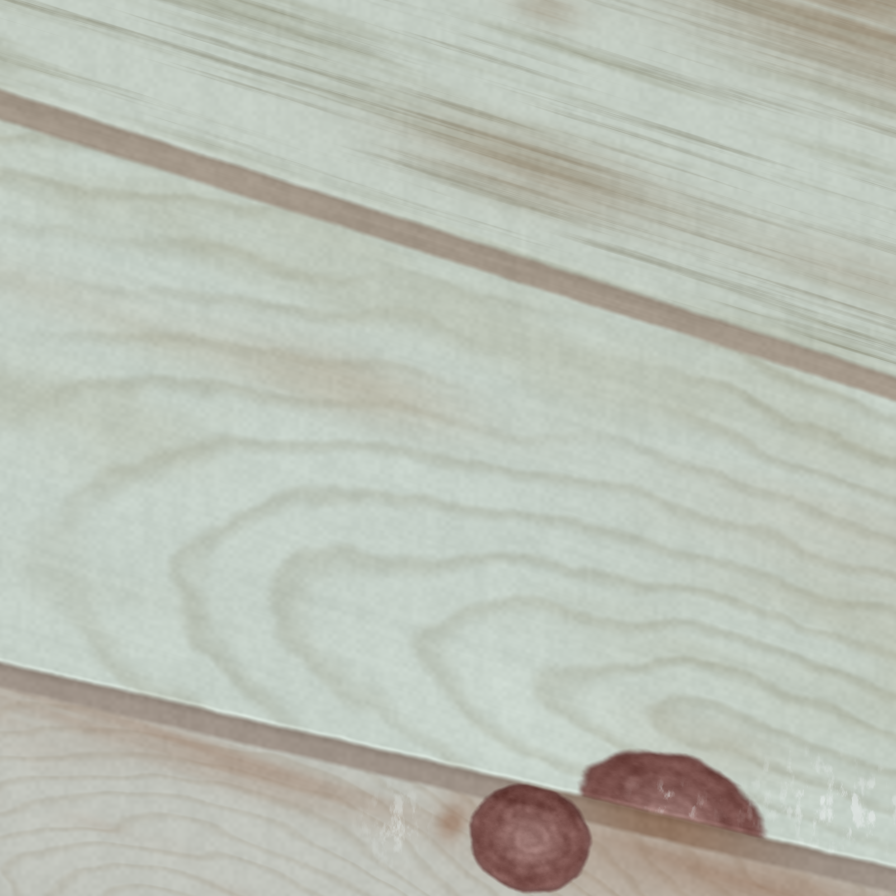
Give the GLSL for this texture, as a WebGL 1 fragment shader.

```glsl
precision highp float;
uniform vec2 u_resolution;

float hash(vec2 p) {
  return fract(sin(dot(p, vec2(127.1, 311.7))) * 43758.5453);
}

float noise(vec2 p) {
  vec2 i = floor(p), f = fract(p);
  f = f * f * (3.0 - 2.0 * f);
  return mix(mix(hash(i), hash(i + vec2(1, 0)), f.x),
             mix(hash(i + vec2(0, 1)), hash(i + vec2(1, 1)), f.x), f.y);
}

float fbm(vec2 p) {
  float sum = 0.0, amp = 0.5;
  for (int i = 0; i < 4; i++) {
    sum += amp * noise(p);
    p = p * 2.03 + 7.1;
    amp *= 0.5;
  }
  return sum;
}

// Coordinates along and across the wood fibres
vec2 fibre(vec2 p) {
  return vec2(dot(p, vec2(0.955, -0.296)), dot(p, vec2(0.296, 0.955)));
}

// Soft elongated blot lying along the fibres
float stain(vec2 p, vec2 centre, vec2 size) {
  vec2 q = fibre(p - centre) / size;
  return exp(-dot(q, q));
}

// Thin line at the end of each growth ring
float ringLine(float t) {
  float f = fract(t);
  return smoothstep(0.5, 0.82, f) * (1.0 - smoothstep(0.82, 1.0, f));
}

float band(float d, float halfWidth, float soft) {
  return 1.0 - smoothstep(halfWidth - soft, halfWidth + soft, abs(d));
}

vec3 knotColor(vec2 q, float d) {
  vec3 c = mix(vec3(0.60, 0.46, 0.44), vec3(0.46, 0.30, 0.28), smoothstep(0.0, 0.75, d));
  c += 0.02 * sin(d * 24.0 + 7.0 * noise(q * 2.5)) + 0.16 * (fbm(q * 6.0) - 0.47);
  return mix(c, vec3(0.38, 0.28, 0.27), 0.5 * smoothstep(0.86, 1.0, d));
}

void main() {
  vec2 p = gl_FragCoord.xy / u_resolution;
  float aa = 0.002 + 0.7 / u_resolution.y;
  vec3 pale = vec3(0.775, 0.818, 0.785);

  // Height above the two grooves
  float wobble = 0.003 * (fbm(p * 40.0) - 0.47);
  float upper = p.y - 0.883 + 0.317 * p.x + wobble;
  float lower = p.y - 0.247 + 0.230 * p.x + wobble;
  vec2 f = fibre(p);
  float streak = fbm(vec2(f.x * 3.0, f.y * 45.0));
  float fine = fbm(vec2(f.x * 4.0 + 5.0, f.y * 110.0));
  float cloud = fbm(vec2(f.x * 3.0, f.y * 9.0) + 3.0);

  // Middle board: faint nested arches opening to the right
  vec2 arch = fibre(p - vec2(0.80, 0.18));
  arch.y += 0.05 * (fbm(p * vec2(4.0, 5.0)) - 0.47);
  float field = length(vec2(min(arch.x, 0.0) * 0.30, arch.y));
  float rings = ringLine(field * 23.0 + 0.9 * fbm(p * 9.0));
  vec3 middle = pale - vec3(0.050, 0.062, 0.075) * rings * smoothstep(0.1, 0.9, noise(p * 7.0 + 4.0) + 0.15);
  middle -= vec3(0.035, 0.05, 0.07) * smoothstep(0.4, 0.75, cloud) * smoothstep(0.2, 0.55, p.y + 0.25 * p.x);
  float warm = stain(p, vec2(0.38, 0.575), vec2(0.14, 0.035)) + 0.5 * stain(p, vec2(0.08, 0.67), vec2(0.20, 0.03))
             + 0.5 * stain(p, vec2(0.98, 0.38), vec2(0.25, 0.08)) + 0.6 * stain(p, vec2(0.80, 0.17), vec2(0.10, 0.03));
  middle = mix(middle, vec3(0.69, 0.65, 0.57), clamp(warm * (0.15 + 0.65 * streak), 0.0, 1.0));
  middle += 0.025 * stain(p, vec2(0.58, 0.19), vec2(0.16, 0.08)) + 0.04 * (fine - 0.47);

  // Top board: dense straight grain, browner toward the corner
  vec3 top = pale - vec3(0.005, 0.012, 0.016) - vec3(0.13, 0.15, 0.17) * smoothstep(0.45, 0.85, fine);
  top -= vec3(0.07, 0.08, 0.10) * smoothstep(0.45, 0.8, streak);
  warm = stain(p, vec2(0.60, 0.81), vec2(0.16, 0.04)) + stain(p, vec2(0.61, 0.99), vec2(0.04, 0.02))
       + 0.6 * stain(p, vec2(0.97, 0.69), vec2(0.15, 0.03)) + 1.3 * stain(p, vec2(0.99, 0.98), vec2(0.25, 0.08));
  top = mix(top, vec3(0.62, 0.57, 0.49), clamp(warm * (0.9 * fine + 0.1), 0.0, 0.85));

  // Bottom board: pinkish, with tight wavering rings
  float tight = ringLine(length(fibre(p - vec2(0.22, -0.06)) * vec2(0.5, 1.0)) * 42.0 + 4.0 * cloud);
  vec3 bottom = mix(vec3(0.76, 0.77, 0.74), vec3(0.70, 0.63, 0.57), smoothstep(0.35, 0.65, cloud) * 0.6);
  bottom -= vec3(0.03, 0.04, 0.05) * tight;
  warm = stain(p, vec2(0.18, 0.17), vec2(0.30, 0.025)) + stain(p, vec2(0.85, 0.01), vec2(0.20, 0.03))
       + 1.2 * stain(p, vec2(0.505, 0.085), vec2(0.015, 0.025));
  bottom = mix(bottom, vec3(0.61, 0.49, 0.41), clamp(warm * streak, 0.0, 0.8));

  vec3 color = mix(middle, top, smoothstep(-aa, aa, upper));
  color = mix(bottom, color, smoothstep(-aa, aa, lower));

  // Half knot cut off by the lower groove
  vec2 q = fibre(p - vec2(0.748, 0.092)) / vec2(0.108, 0.066);
  float d = length(q) + 0.16 * (fbm(q * 3.0) - 0.47);
  color = mix(color, knotColor(q, d), (1.0 - smoothstep(0.92, 1.04, d)) * smoothstep(0.008, 0.014, lower));

  // Wet glints beside and on the knot
  float shine = stain(p, vec2(0.94, 0.10), vec2(0.09, 0.045)) + 0.8 * stain(p, vec2(0.75, 0.105), vec2(0.03, 0.015))
              + 0.6 * stain(p, vec2(0.44, 0.08), vec2(0.03, 0.04));
  float glint = smoothstep(0.48, 0.72, fbm(p * vec2(110.0, 55.0)));
  color = mix(color, vec3(0.87, 0.89, 0.88), clamp(glint * shine, 0.0, 0.8));

  // Grooves with a bright lip and a shaded edge
  color += 0.03 * band(upper - 0.021, 0.003, 0.003) + 0.06 * band(lower - 0.017, 0.002, 0.002);
  vec3 groove = vec3(0.64, 0.595, 0.54) - 0.04 * smoothstep(0.0, 0.016, upper) + 0.08 * (fine - 0.47);
  color = mix(color, groove, band(upper, 0.0165 - 0.003 * p.x, aa + 0.001));
  groove = mix(vec3(0.62, 0.575, 0.535), vec3(0.57, 0.46, 0.38), stain(p, vec2(0.74, 0.08), vec2(0.12, 0.05)));
  color = mix(color, groove - 0.06 * smoothstep(0.002, 0.013, lower), band(lower, 0.014, aa + 0.001));

  // Round knot spilling into the lower groove
  q = fibre(p - vec2(0.592, 0.064)) / vec2(0.069, 0.061);
  d = length(q) + 0.10 * (fbm(q * 3.0 + 5.0) - 0.47);
  vec3 knot = knotColor(q, d) + 0.02 - 0.06 * smoothstep(-0.016, -0.008, lower);
  color = mix(color, knot, (1.0 - smoothstep(0.94, 1.03, d)) * (1.0 - smoothstep(0.010, 0.014, lower)));

  // Fine surface mottling
  color += 0.03 * (noise(p * 190.0) - 0.5) + 0.02 * (noise(p * vec2(60.0, 25.0)) - 0.5);
  gl_FragColor = vec4(clamp(color, 0.0, 1.0), 1.0);
}
```
